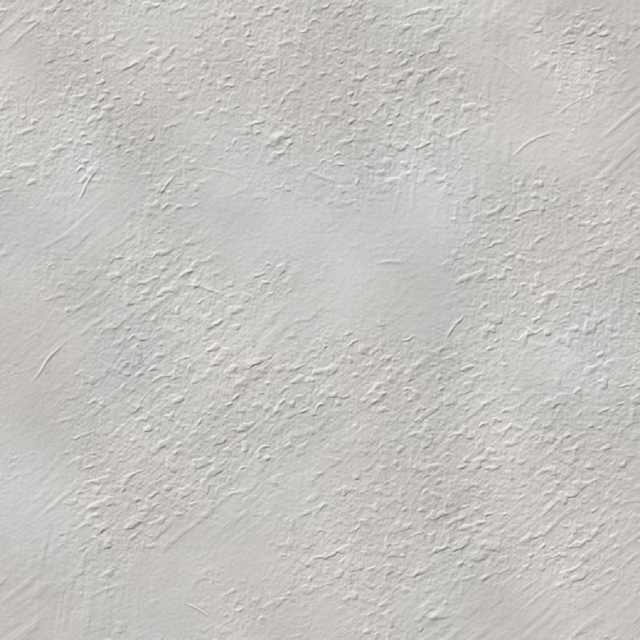
This texture is drawn by a Shadertoy shader. Its source:

```glsl
const vec3 COOL_PLASTER = vec3(0.768, 0.769, 0.762);
const vec3 WARM_PLASTER = vec3(0.781, 0.766, 0.748);
const vec3 SHADOW_TINT = vec3(0.98, 1.0, 1.03);
const vec2 LIGHT_DIR = vec2(-0.5, 0.866);
const float RELIEF_STEP = 0.0012;
const float GRAIN_HEIGHT = 0.21;
const float LUMP_HEIGHT = 0.42;
const float STROKE_HEIGHT = 0.14;
const float SCRATCH_HEIGHT = 0.36;
const float CHIP_HEIGHT = 0.6;
const float SCRATCH_GRID = 6.0;
const float CHIP_GRID = 4.0;
const float CHIP_SHARE = 0.35;
const float MOTTLING = 0.1;

float hash(vec2 p) {
    return fract(sin(dot(p, vec2(127.1, 311.7))) * 43758.5453);
}

float noise(vec2 p) {
    vec2 i = floor(p), f = fract(p);
    f = f * f * (3.0 - 2.0 * f);
    return mix(mix(hash(i), hash(i + vec2(1, 0)), f.x),
               mix(hash(i + vec2(0, 1)), hash(i + vec2(1, 1)), f.x), f.y);
}

vec2 rotate(vec2 p, float angle) {
    float c = cos(angle), s = sin(angle);
    return vec2(c * p.x + s * p.y, c * p.y - s * p.x);
}

float fbm(vec2 p) {
    float sum = 0.0, amp = 0.5;
    for (int i = 0; i < 4; i++) {
        sum += amp * noise(p);
        p = rotate(p, 0.5) * 2.03 + 17.3;
        amp *= 0.5;
    }
    return sum / 0.9375;
}

// Rough, sandy patches between smoothly trowelled ones
float roughness(vec2 p) {
    return smoothstep(0.32, 0.64, fbm(p * 8.0 + 3.7));
}

// Trowel marks: stretched noise in three directions, each in its own patches
float strokes(vec2 p) {
    float h = 0.0;
    for (int i = 0; i < 3; i++) {
        float k = float(i);
        float angle = i == 0 ? 0.68 : (i == 1 ? -0.55 : 1.45);
        float patchMask = smoothstep(0.5, 0.78, noise(p * 5.0 + k * 21.7 + 5.0));
        vec2 q = rotate(p, angle) + 0.008 * noise(p * 18.0);
        float fine = noise(q * vec2(16.0, 130.0) + k * 31.0);
        float ridge = smoothstep(0.68, 0.95, noise(q * vec2(20.0, 85.0) + k * 47.0));
        h += patchMask * (fine + 1.2 * ridge);
    }
    return h;
}

// Scattered thin ridges, mostly rising to the right
float scratches(vec2 p) {
    float h = 0.0;
    vec2 cell = floor(p * SCRATCH_GRID);
    for (int y = -1; y <= 1; y++)
    for (int x = -1; x <= 1; x++) {
        vec2 id = cell + vec2(x, y);
        vec2 center = (id + vec2(hash(id + 3.1), hash(id + 7.7))) / SCRATCH_GRID;
        float turn = hash(id + 5.9);
        float angle = hash(id + 11.3) < 0.65 ? mix(0.35, 1.2, turn) : mix(-0.65, 0.1, turn);
        vec2 q = rotate(p - center, angle);
        float halfLength = mix(0.015, 0.055, hash(id + 13.9));
        q.y += 2.5 * q.x * q.x + 0.004 * (noise(p * 50.0) - 0.5);
        float width = mix(0.0015, 0.003, hash(id + 19.1));
        float taper = 1.0 - smoothstep(0.3, 1.0, abs(q.x) / halfLength);
        float strength = hash(id + 23.3);
        h += strength * strength * taper * exp(-q.y * q.y / (width * width));
    }
    return h;
}

// Few raised flakes with a soft top and a steep lower lip
float chips(vec2 p) {
    float h = 0.0;
    vec2 cell = floor(p * CHIP_GRID);
    vec2 wobble = 0.009 * (vec2(noise(p * 80.0), noise(p * 80.0 + 9.0)) - 0.5);
    for (int y = -1; y <= 1; y++)
    for (int x = -1; x <= 1; x++) {
        vec2 id = cell + vec2(x, y);
        vec2 center = (id + vec2(hash(id + 41.3), hash(id + 42.9))) / CHIP_GRID;
        vec2 q = rotate(p - center, mix(-0.2, 0.4, hash(id + 44.7))) + wobble;
        q.x /= mix(0.012, 0.022, hash(id + 46.1));
        q.y /= q.y < 0.0 ? 0.0028 : 0.008;
        h += step(hash(id + 48.3), CHIP_SHARE) * exp(-dot(q, q));
    }
    return h;
}

float plasterHeight(vec2 p, float rough) {
    float grain = noise(p * 260.0) + 0.9 * noise(rotate(p, 0.6) * 150.0);
    vec2 warped = p + 0.006 * vec2(noise(p * 110.0), noise(p * 110.0 + 51.0));
    float lumps = smoothstep(0.58, 1.0, noise(rotate(warped, 0.35) * vec2(75.0, 120.0)));
    return GRAIN_HEIGHT * mix(0.35, 1.0, rough) * grain
         + LUMP_HEIGHT * mix(0.12, 1.0, rough) * lumps
         + STROKE_HEIGHT * strokes(p)
         + SCRATCH_HEIGHT * scratches(p) + CHIP_HEIGHT * chips(p);
}

void mainImage(out vec4 fragColor, in vec2 fragCoord) {
    vec2 p = fragCoord / iResolution.y;
    float rough = roughness(p);

    // Slope toward the light gives highlights and deeper shadows
    vec2 offset = LIGHT_DIR * RELIEF_STEP;
    float relief = plasterHeight(p - offset, rough) - plasterHeight(p + offset, rough);
    float shade = clamp(relief * (relief > 0.0 ? 0.55 : 0.65), -0.38, 0.13);

    // Broad stains and faint tonal mottling
    float warmth = smoothstep(0.25, 0.75, fbm(p * 4.5 + 11.0));
    vec3 color = mix(COOL_PLASTER, WARM_PLASTER, warmth);
    color += MOTTLING * (fbm(p * 9.0 + 29.0) - 0.5);
    color += shade * (shade < 0.0 ? SHADOW_TINT : vec3(1.0));
    fragColor = vec4(color, 1.0);
}
```
